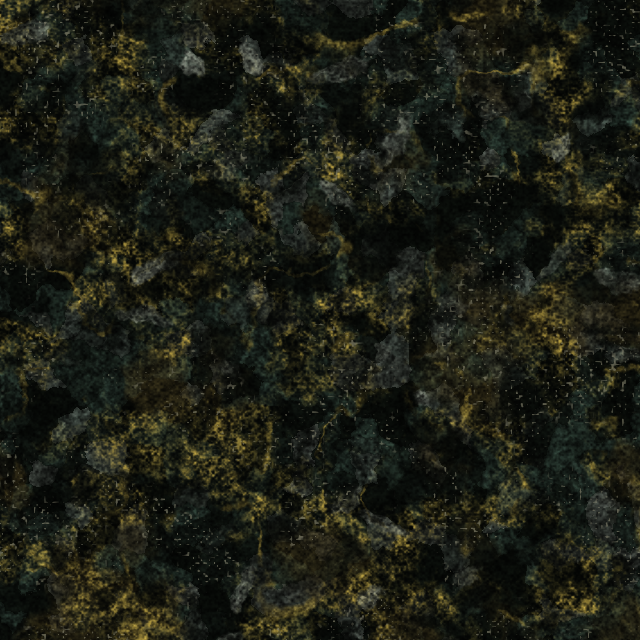
This texture is drawn by a Shadertoy shader. Its source:

```glsl
const vec3 BLACK = vec3(0.026, 0.036, 0.026);
const vec3 GREEN = vec3(0.095, 0.132, 0.112);
const vec3 SLATE = vec3(0.205, 0.220, 0.205);
const vec3 BROWN = vec3(0.150, 0.125, 0.060);
const vec3 OCHRE = vec3(0.330, 0.285, 0.120);
const vec3 FLAKE = vec3(0.300, 0.315, 0.285);
const vec3 PALE  = vec3(0.560, 0.550, 0.460);

const float PATCH_SCALE = 25.0;   // mineral patches across the canvas
const float FLAKE_SCALE = 9.0;    // grid of the large pale flakes
const float FLAKE_SHARE = 0.26;
const float CLOUD_SCALE = 15.0;   // ochre staining
const float VEIN_SCALE  = 13.0;
const float GRAIN_SCALE = 210.0;
const float COARSE_WARP = 0.055;
const float FINE_WARP   = 0.016;

float hash(vec2 p) {
    return fract(sin(dot(p, vec2(127.1, 311.7))) * 43758.5453);
}

vec2 hash2(vec2 p) {
    return vec2(hash(p), hash(p + 41.3));
}

mat2 rotation(float a) {
    float c = cos(a), s = sin(a);
    return mat2(c, s, -s, c);
}

float noise(vec2 p) {
    vec2 i = floor(p), f = fract(p);
    f = f * f * (3.0 - 2.0 * f);
    return mix(mix(hash(i), hash(i + vec2(1, 0)), f.x),
               mix(hash(i + vec2(0, 1)), hash(i + vec2(1, 1)), f.x), f.y);
}

float fbm(vec2 p) {
    float sum = 0.0, amp = 0.516;
    for (int i = 0; i < 5; i++) {
        sum += amp * noise(p);
        p = rotation(0.65) * p * 2.03 + 17.7;
        amp *= 0.5;
    }
    return sum;
}

vec2 fbm2(vec2 p) {
    return vec2(fbm(p), fbm(p + 53.1)) - 0.5;
}

// Cell identity in xy, distance to the border in z
vec3 cells(vec2 p) {
    vec2 base = floor(p), id = base;
    float nearest = 8.0, second = 8.0;
    for (int y = -1; y <= 1; y++)
    for (int x = -1; x <= 1; x++) {
        vec2 cell = base + vec2(x, y);
        float d = length(cell + hash2(cell) - p);
        if (d < nearest) { second = nearest; nearest = d; id = cell; }
        else second = min(second, d);
    }
    return vec3(id, second - nearest);
}

// Sparse elongated flakes with streaks along their length
float flakes(vec2 p) {
    vec2 base = floor(p);
    float cover = 0.0;
    for (int y = -1; y <= 1; y++)
    for (int x = -1; x <= 1; x++) {
        vec2 cell = base + vec2(x, y);
        float present = step(hash(cell + 9.7), FLAKE_SHARE);
        vec2 q = rotation(2.4 * hash(cell + 3.1) - 1.2) * (p - cell - hash2(cell + 5.3));
        vec2 size = mix(vec2(0.17, 0.09), vec2(0.40, 0.19), hash2(cell + 7.9));
        float body = 1.0 - smoothstep(0.72, 1.05, length(q / size));
        float streak = 0.45 + 0.75 * noise(q * vec2(5.0, 28.0) + cell * 7.0);
        cover = max(cover, present * body * streak * mix(0.35, 0.9, hash(cell + 2.2)));
    }
    return cover;
}

void mainImage(out vec4 fragColor, in vec2 fragCoord) {
    vec2 uv = fragCoord / iResolution.y;
    vec2 p = uv + COARSE_WARP * fbm2(uv * 14.0) + FINE_WARP * fbm2(uv * 75.0);

    // Dark green and slate patches, each streaked in its own direction
    vec3 cell = cells(p * PATCH_SCALE);
    float tone = hash(cell.xy + 11.9), kind = hash(cell.xy + 23.4);
    vec2 along = rotation(6.283 * kind) * p;
    float streak = noise(along * vec2(45.0, 190.0));
    float depth = smoothstep(0.15, 1.0, tone) * mix(0.55, 1.0, smoothstep(0.0, 0.25, cell.z));
    vec3 color = mix(BLACK, GREEN, depth * (0.65 + 0.7 * streak));
    color = mix(color, SLATE, smoothstep(0.70, 0.95, kind) * (0.35 + 0.45 * streak));
    color = mix(color, BROWN, 0.6 * smoothstep(0.52, 0.70, fbm(p * 8.0 + 71.0)));

    // Fine crystal grain
    float grain = 0.6 * noise(uv * GRAIN_SCALE) + 0.4 * noise(uv * GRAIN_SCALE * 1.7 + 9.0);
    float clumps = fbm(uv * 62.0 + 37.0);

    // Ochre staining and broken veins
    float cloud = smoothstep(0.45, 0.74, fbm(p * CLOUD_SCALE + 13.0));
    color = mix(color, OCHRE, cloud * smoothstep(0.28, 0.78, 0.5 * grain + 0.5 * clumps));
    float ridge = abs(noise(p * VEIN_SCALE + 29.0) - 0.5);
    float broken = smoothstep(0.47, 0.66, fbm(uv * 19.0 + 83.0));
    color = mix(color, OCHRE * 1.2, 0.65 * broken * (1.0 - smoothstep(0.01, 0.06, ridge)));

    // Pale flakes, then black voids between the minerals
    color = mix(color, FLAKE, flakes(p * FLAKE_SCALE));
    float pits = smoothstep(0.30, 0.52, fbm(p * 30.0 + 61.0));
    color = mix(BLACK * 0.7, color, mix(0.25, 1.0, pits));
    color *= mix(0.25, 1.95, grain) * mix(0.5, 1.6, clumps);

    // Glinting specks gathered in loose swarms
    float swarm = smoothstep(0.44, 0.68, fbm(uv * 17.0 + 97.0));
    float speck = smoothstep(0.74, 0.94, noise(uv * GRAIN_SCALE * 1.15 + 51.0));
    color = mix(color, PALE, 0.6 * swarm * speck);

    fragColor = vec4(color, 1.0);
}
```
